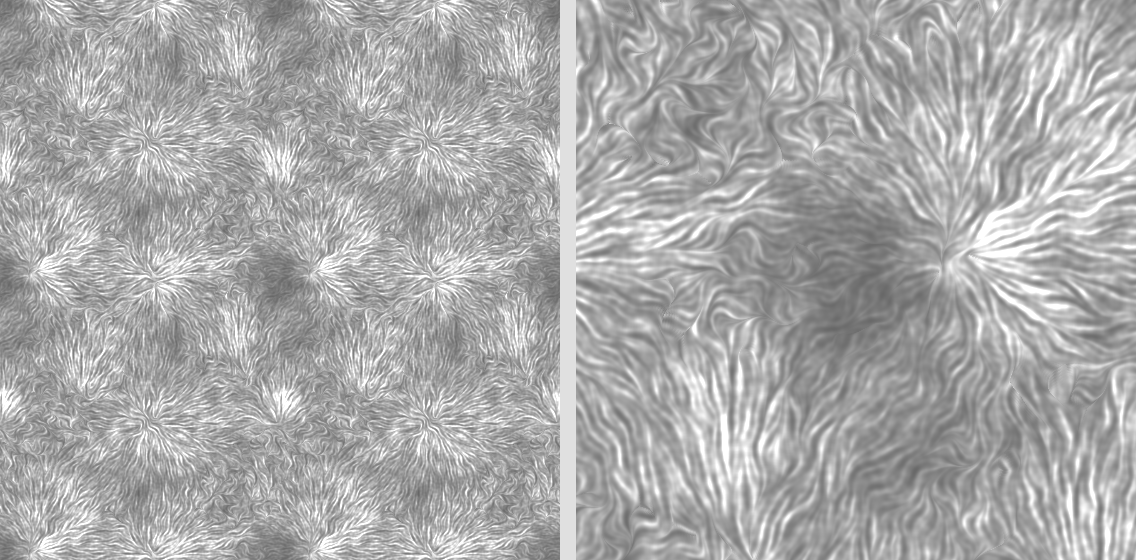
Left: the whole. Right: its middle third, enlarged.
This texture is drawn by a Shadertoy shader. Its source:

```glsl
// Grey matted fur: fine strands fanning out of bright tufts, tiled two by two.

const float REPEATS = 2.0;        // tiles across and down
const float STRAND_CELLS = 112.0; // strand noise cells per tile
const float STRAND_GAIN = 7.6;    // contrast of the strands
const int   HALF_STEPS = 8;       // smear samples to each side
const float STEP_LENGTH = 0.0034; // in tiles
const float SMEAR_SIGMA = 0.0115; // in tiles
const float GROOM_ANGLE = 0.9;    // general lie of the fur
const float GROOM_WEIGHT = 0.32;
const float FAN_REACH = 1.6;      // reach of a fan relative to its glow
const float ROOT_SOFTNESS = 0.002; // blurs the point where strands meet
const float PATCH_GAIN = 1.2;
const float MEAN_TONE = 0.15;
const float GRAIN = 1.0;
const float SHADOW_GREY = 0.31;
const float MID_GREY = 0.33;
const float TONE_CURVE = 0.34;
const int   SHIFTED_TUFT = 3;     // this tuft moves in alternate rows
const float ROW_SHIFT = 0.16;

// Patches: root x, root y, radius, tone (negative is a dark hollow)
const int PATCHES = 12;
const vec4 PATCH[PATCHES] = vec4[](
    vec4(0.53, 0.49, 0.17, 1.0), vec4(0.54, 0.00, 0.16, 0.95),
    vec4(0.13, 0.03, 0.16, 0.9), vec4(0.00, 0.30, 0.065, 1.8),
    vec4(0.27, 0.52, 0.09, 0.9), vec4(0.87, 0.60, 0.11, 0.9),
    vec4(0.11, 0.03, 0.04, 1.5), vec4(0.85, 0.10, 0.06, 0.6),
    vec4(0.98, 0.00, 0.09, -1.8), vec4(0.06, 0.80, 0.09, -0.9),
    vec4(0.50, 0.27, 0.10, -0.9), vec4(0.63, 0.74, 0.12, -0.7));

// Offset from each root to the middle of its glow
const vec2 LEAN[PATCHES] = vec2[](
    vec2(0.05, 0.0), vec2(0.04, 0.03), vec2(0.09, 0.10), vec2(0.0, 0.12),
    vec2(0.05, 0.18), vec2(-0.01, 0.20), vec2(0.06, 0.01), vec2(0.0),
    vec2(0.0), vec2(0.0), vec2(0.0), vec2(0.0));

float hash(vec2 cell) {
    uvec2 n = uvec2(cell) * uvec2(1597u, 3571u);
    uint h = (n.x ^ (n.y * 2713u)) + n.y;
    h = (h ^ (h >> 15)) * 739397u;
    h = (h ^ (h >> 13)) * 912931u;
    return float((h ^ (h >> 16)) & 65535u) / 65536.0;
}

float slope(vec2 cell, vec2 offset, float period) {
    float angle = 6.28319 * hash(mod(cell, period) + period);
    return dot(vec2(cos(angle), sin(angle)), offset);
}

// Gradient noise that wraps once per tile
float tileNoise(vec2 p, float period) {
    p *= period;
    vec2 c = floor(p), f = p - c;
    vec2 u = f * f * f * (f * (f * 6.0 - 15.0) + 10.0);
    vec2 e = vec2(1.0, 0.0);
    return mix(mix(slope(c, f, period), slope(c + e, f - e, period), u.x),
               mix(slope(c + e.yx, f - e.yx, period),
                   slope(c + 1.0, f - 1.0, period), u.x), u.y);
}

// Strand direction in xy, glow of the patches in z
vec3 furField(vec2 p) {
    float swirl = tileNoise(p, 21.0);
    float angle = GROOM_ANGLE + 3.0 * tileNoise(p, 5.0) + 3.0 * swirl;
    vec2 axis = GROOM_WEIGHT * vec2(cos(2.0 * angle), sin(2.0 * angle));
    float row = mod(floor(p.y), REPEATS);
    float tone = 0.0;
    for (int i = 0; i < PATCHES; i++) {
        vec4 patchData = PATCH[i];
        if (i == SHIFTED_TUFT && row < 0.5) patchData.y += ROW_SHIFT;
        vec2 d = p - patchData.xy - LEAN[i];
        d -= round(d);
        float falloff = dot(d, d) / (patchData.z * patchData.z);
        tone += patchData.w * exp(-falloff);
        // Doubled angles let opposite directions add up
        vec2 r = d + LEAN[i];
        vec2 fan = vec2(r.x * r.x - r.y * r.y, 2.0 * r.x * r.y) / (dot(r, r) + ROOT_SOFTNESS);
        axis += max(patchData.w, 0.0) * exp(-falloff / (FAN_REACH * FAN_REACH)) * fan;
    }
    float lie = 0.5 * atan(axis.y, axis.x + 0.00001) + 0.7 * swirl;
    return vec3(cos(lie), sin(lie), tone);
}

// Smears fine noise along the strand direction
float strands(vec2 start, vec2 startDir) {
    float sum = tileNoise(start, STRAND_CELLS), total = 1.0;
    for (int side = -1; side <= 1; side += 2) {
        vec2 p = start, dir = startDir * float(side);
        for (int i = 1; i <= HALF_STEPS; i++) {
            p += dir * STEP_LENGTH;
            float t = float(i) * STEP_LENGTH / SMEAR_SIGMA;
            float weight = exp(-0.5 * t * t);
            sum += weight * tileNoise(p, STRAND_CELLS);
            total += weight;
            vec2 next = furField(p).xy;
            dir = dot(next, dir) < 0.0 ? -next : next;
        }
    }
    return sum / total;
}

void mainImage(out vec4 fragColor, in vec2 fragCoord) {
    vec2 p = fragCoord / iResolution.xy * REPEATS;
    vec3 field = furField(p);

    // Glow, mottling, grain and strands
    float mottling = 1.3 * tileNoise(p, 9.0) + 1.3 * tileNoise(p, 23.0)
                   + GRAIN * tileNoise(p, 97.0);
    float contrast = STRAND_GAIN * (1.0 + 0.3 * clamp(field.z, -1.0, 1.0));
    float tone = PATCH_GAIN * field.z - MEAN_TONE + mottling
               + contrast * strands(p, field.xy);

    float grey = SHADOW_GREY + MID_GREY * exp(TONE_CURVE * tone);
    fragColor = vec4(vec3(min(grey, 1.0)), 1.0);
}
```
